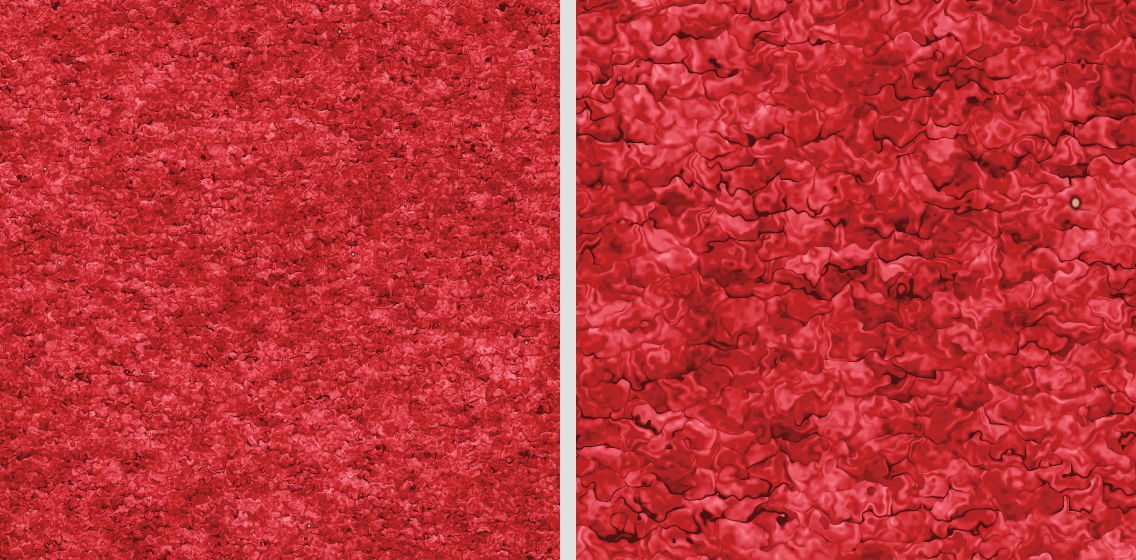
Left, the full canvas; right, a detail of the centre.
Give the GLSL for this texture, as a WebGL 2 fragment shader.

```glsl
#version 300 es
precision highp float;
// Red looped carpet: small tufts of twisted fibres with dark cracks between rows.
uniform vec2 u_resolution;
out vec4 outColor;

float hash(vec2 p) {
    return fract(sin(dot(p, vec2(127.1, 311.7))) * 43758.5453);
}

vec2 hash2(vec2 p) {
    return vec2(hash(p), hash(p + 57.3));
}

float noise(vec2 p) {
    vec2 i = floor(p), f = fract(p);
    f = f * f * (3.0 - 2.0 * f);
    return mix(mix(hash(i), hash(i + vec2(1, 0)), f.x),
               mix(hash(i + vec2(0, 1)), hash(i + vec2(1, 1)), f.x), f.y);
}

// Yarn colour for a tone spread evenly over 0..1
vec3 yarnColor(float t) {
    vec3 c = mix(vec3(0.30, 0.07, 0.07), vec3(0.53, 0.11, 0.11), smoothstep(0.0, 0.035, t));
    c = mix(c, vec3(0.67, 0.14, 0.15), smoothstep(0.035, 0.17, t));
    c = mix(c, vec3(0.74, 0.13, 0.13), smoothstep(0.17, 0.38, t));
    c = mix(c, vec3(0.82, 0.18, 0.21), smoothstep(0.38, 0.59, t));
    c = mix(c, vec3(0.85, 0.25, 0.29), smoothstep(0.59, 0.79, t));
    c = mix(c, vec3(0.92, 0.35, 0.40), smoothstep(0.79, 0.93, t));
    return mix(c, vec3(0.98, 0.54, 0.60), smoothstep(0.94, 1.0, t));
}

vec3 carpet(vec2 p) {
    // Ragged tuft cells, wider than tall
    vec2 grid = vec2(50.0, 72.0);
    vec2 warp = vec2(noise(p * 95.0), noise(p * 95.0 + 31.7)) - 0.5;
    vec2 fray = vec2(noise(p * 230.0 + 5.1), noise(p * 230.0 + 77.9)) - 0.5;
    vec2 q = p * grid + warp * 0.9 + fray * 0.35;
    vec2 cell = floor(q), offset = vec2(0.0), id = vec2(0.0);
    float nearest = 9.0, second = 9.0;
    for (int y = -1; y <= 1; y++) {
        for (int x = -1; x <= 1; x++) {
            vec2 c = cell + vec2(x, y);
            vec2 d = q - c - 0.1 - 0.8 * hash2(c);
            float dist = length(d);
            if (dist < nearest) {
                second = nearest;
                nearest = dist;
                offset = d;
                id = c;
            } else {
                second = min(second, dist);
            }
        }
    }

    // Fibres fan out in each tuft's own direction
    float angle = 6.2832 * hash(id + 13.7) + offset.x * 1.3;
    vec2 along = vec2(cos(angle), sin(angle));
    vec2 local = offset / grid;
    vec2 strand = vec2(dot(local, along), dot(local, vec2(-along.y, along.x)));
    float fibre = noise(strand * vec2(115.0, 300.0) + id * 7.3) - 0.5;
    float grain = noise(p * 340.0 + 19.0) - 0.5;

    // Light from above, per-tuft tone and broad wear
    float tone = 0.08 + 2.9 * fibre + 1.2 * grain + 1.0 * offset.y;
    tone += 1.1 * (hash(id + 3.9) - 0.5) + 1.3 * (noise(p * vec2(34.0, 48.0)) - 0.5);
    tone += 0.7 * (noise(p * 9.0 + 4.0) - 0.5);

    // Soft seams, with deep cracks under some tufts
    float seam = second - nearest;
    float under = smoothstep(0.05, 0.35, -offset.y);
    float deep = smoothstep(0.45, 0.75, noise(p * vec2(38.0, 75.0) + 63.0));
    tone -= 0.5 * (1.0 - smoothstep(0.0, 0.25, seam));
    tone -= 3.4 * under * deep * (1.0 - smoothstep(0.04, 0.24, seam));
    vec3 color = yarnColor(1.0 / (1.0 + exp(-1.7 * tone)));

    // Rare pale specks, each in a small dark pit
    vec2 patchId = floor(p * 6.0);
    vec2 speck = fract(p * 6.0) - 0.15 - 0.7 * hash2(patchId + 8.2);
    float present = step(0.85, hash(patchId + 41.0));
    float radius = length(speck * vec2(1.2, 1.0)) / 6.0;
    color *= 1.0 - 0.5 * present * (1.0 - smoothstep(0.003, 0.006, radius));
    return mix(color, vec3(0.84, 0.66, 0.54), present * (1.0 - smoothstep(0.0016, 0.0034, radius)));
}

void main() {
    // Four samples per pixel smooth the fibre edges
    vec3 sum = vec3(0.0);
    for (int i = 0; i < 4; i++) {
        vec2 shift = vec2(i % 2, i / 2) * 0.5 - 0.25;
        sum += carpet((gl_FragCoord.xy + shift) / u_resolution.y);
    }
    outColor = vec4(sum / 4.0, 1.0);
}
```
